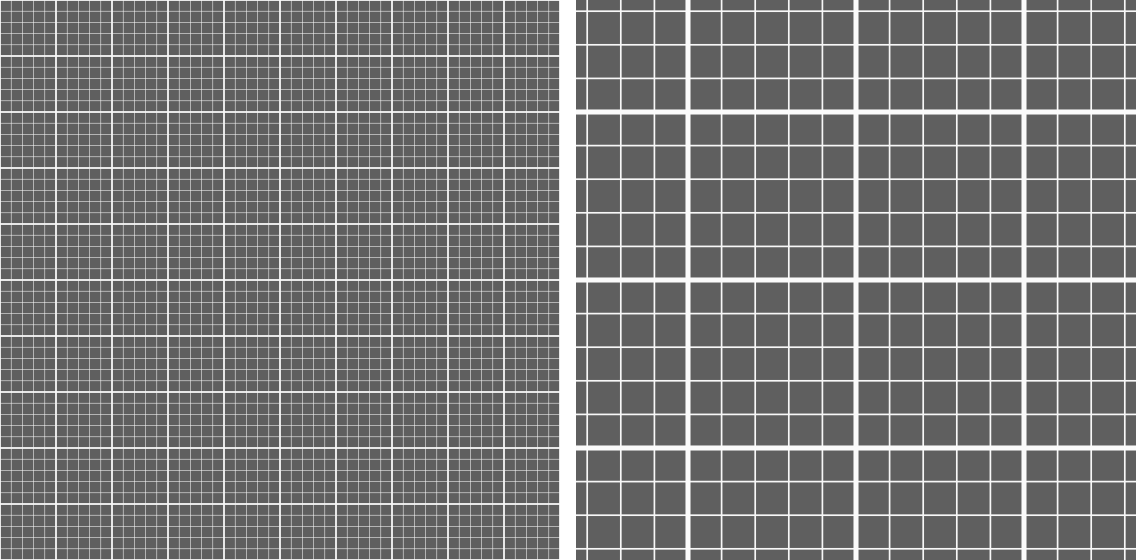
Left: the whole. Right: its middle third, enlarged.
This pattern is drawn by a Shadertoy shader. Its source:

```glsl
// Graph paper: a grey sheet ruled with bold lines, each bold square split by
// hairlines. Every ruling is a repeated line centred on its grid position and
// blended by the exact share of the pixel it covers, so hairlines stay even.

const float CELLS = 10.0;            // bold squares across and down
const float SUBDIVISIONS = 5.0;      // small squares per bold square
const float BOLD_WIDTH = 0.003;      // line widths, in canvas units
const float HAIR_WIDTH = 0.001;
const vec3 PAPER_COLOR = vec3(0.373);
const vec3 HAIR_COLOR = vec3(0.97);
const vec3 BOLD_COLOR = vec3(0.98);

// Share of a pixel covered by the nearest of `count` evenly spaced lines, per axis.
vec2 lineCoverage(vec2 uv, vec2 pixel, float count, float width) {
    vec2 offset = (fract(uv * count + 0.5) - 0.5) / count;
    vec2 low = max(offset - 0.5 * pixel, vec2(-0.5 * width));
    vec2 high = min(offset + 0.5 * pixel, vec2(0.5 * width));
    return clamp((high - low) / pixel, 0.0, 1.0);
}

// Union of the upright and level lines.
float gridCoverage(vec2 uv, vec2 pixel, float count, float width) {
    vec2 gap = 1.0 - lineCoverage(uv, pixel, count, width);
    return 1.0 - gap.x * gap.y;
}

void mainImage(out vec4 fragColor, in vec2 fragCoord) {
    vec2 pixel = 1.0 / iResolution.xy;
    vec2 uv = fragCoord * pixel;

    // Hairlines first, bold lines over them
    float hair = gridCoverage(uv, pixel, CELLS * SUBDIVISIONS, HAIR_WIDTH);
    float bold = gridCoverage(uv, pixel, CELLS, BOLD_WIDTH);

    vec3 color = mix(PAPER_COLOR, HAIR_COLOR, hair);
    color = mix(color, BOLD_COLOR, bold);
    fragColor = vec4(color, 1.0);
}
```
